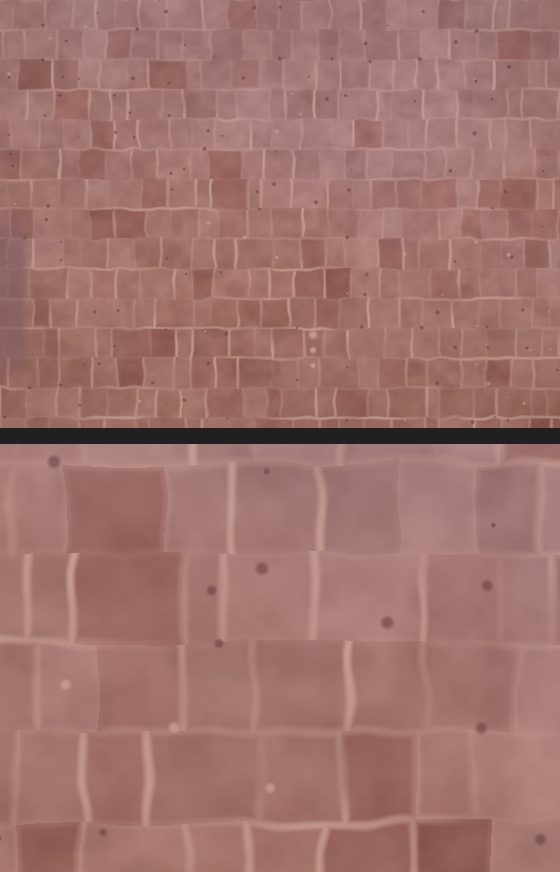
Top, the full canvas; bottom, a detail of the centre.
This texture is drawn by a Shadertoy shader. Its source:

```glsl
// Weathered wall of small rosy bricks in uneven courses with faded pale mortar.
#define COLUMNS 21.3
#define ROWS 14.34
#define WIDTH_JITTER 0.56
#define JOINT_HALF_WIDTH 0.0023
#define JOINT_SOFTNESS 0.0036
#define SPECK_CELLS 24.0
#define ROSE vec3(0.650, 0.485, 0.480)
#define CLAY vec3(0.625, 0.435, 0.385)
#define RED_BRICK vec3(0.555, 0.345, 0.320)
#define MORTAR vec3(0.785, 0.625, 0.580)
#define SOOT vec3(0.400, 0.240, 0.250)

float hash(vec2 p) {
    return fract(sin(dot(p, vec2(127.1, 311.7))) * 43758.5453);
}

float noise(vec2 p) {
    vec2 i = floor(p), f = fract(p);
    f = f * f * (3.0 - 2.0 * f);
    return mix(mix(hash(i), hash(i + vec2(1, 0)), f.x),
               mix(hash(i + vec2(0, 1)), hash(i + vec2(1, 1)), f.x), f.y);
}

// Layered noise, scaled to 0..1
float fbm(vec2 p) {
    float sum = 0.0, amp = 0.5;
    for (int i = 0; i < 4; i++) {
        sum += amp * noise(p);
        p = p * 2.03 + 17.3;
        amp *= 0.5;
    }
    return sum / 0.9375;
}

// Position of an upright joint, in columns
float jointX(float i, float row) {
    return i + WIDTH_JITTER * (hash(vec2(i, row) + 3.7) - 0.5);
}

// Soft line coverage at distance d, in canvas heights
float lineMask(float d) {
    float soft = max(JOINT_SOFTNESS, 1.0 / iResolution.y);
    return 1.0 - smoothstep(JOINT_HALF_WIDTH - 0.5 * soft, JOINT_HALF_WIDTH + soft, d);
}

// Scattered round marks; chance is the share of cells that hold one
float specks(vec2 p, float chance, float seed) {
    vec2 cell = floor(p * SPECK_CELLS);
    vec2 center = 0.25 + 0.5 * vec2(hash(cell + seed), hash(cell + seed + 5.1));
    float radius = mix(0.06, 0.17, hash(cell + seed + 9.4));
    float d = length(fract(p * SPECK_CELLS) - center);
    return step(hash(cell + seed + 2.3), chance) * (1.0 - smoothstep(0.3 * radius, radius, d));
}

void mainImage(out vec4 fragColor, in vec2 fragCoord) {
    vec2 uv = fragCoord / iResolution.xy;
    float aspect = iResolution.x / iResolution.y;
    vec2 p = vec2(uv.x * aspect, uv.y);

    // Courses counted from the top, with slightly wavering edges
    vec2 waver = vec2(noise(p * 32.0), noise(p * 32.0 + 40.0)) - 0.5;
    vec2 grid = vec2(uv.x, 1.0 - uv.y) * vec2(COLUMNS, ROWS) + 0.12 * waver;
    float row = floor(grid.y);
    float x = grid.x + hash(vec2(row, 8.2));
    float col = floor(x);
    if (x < jointX(col, row)) col -= 1.0;
    else if (x > jointX(col + 1.0, row)) col += 1.0;
    vec2 brick = vec2(col, row);

    // Distances to the nearest upright and level joints
    float left = x - jointX(col, row);
    float right = jointX(col + 1.0, row) - x;
    float nearest = left < right ? col : col + 1.0;
    float level = floor(grid.y + 0.5);
    float dUpright = min(left, right) * aspect / COLUMNS;
    float dLevel = abs(grid.y - level) / ROWS;

    // Brick colour: warmer low down, with tone varying per brick
    float warmth = 0.75 - 0.75 * uv.y - 0.15 * uv.x + 1.1 * (fbm(p * 3.0 + 6.0) - 0.4);
    vec3 color = mix(ROSE, CLAY, clamp(warmth, 0.0, 1.0));
    float redness = smoothstep(0.72, 1.0, hash(brick + 31.0));
    color = mix(color, RED_BRICK, 0.6 * redness);
    color += 0.055 * (hash(brick + 12.0) - 0.5);

    // Mottled surface and dusky patches
    color += 0.09 * (fbm(p * 34.0) - 0.5) + 0.07 * (fbm(p * 5.0 + 21.0) - 0.5);
    float patches = smoothstep(0.56, 0.8, noise(p * 22.0 + 70.0));
    color = mix(color, SOOT, 0.16 * patches * hash(brick + 44.0));

    // Mortar, worn away unevenly
    float wear = smoothstep(0.15, 0.75, noise(p * 17.0 + 90.0));
    float upright = mix(0.12, 0.9, hash(vec2(nearest, row) + 61.0)) * mix(0.45, 1.0, wear);
    float run = smoothstep(0.4, 0.8, noise(vec2(p.x * 7.0, level * 3.7) + 52.0));
    float across = mix(0.14, 0.9, run) * mix(0.95, 0.55, uv.y) * mix(0.6, 1.0, wear);
    float mortar = max(lineMask(dUpright) * upright, lineMask(dLevel) * across);
    color = mix(color, MORTAR, mortar);

    // Dark pits, pale chips and a small column of pale spots
    color = mix(color, SOOT, 0.6 * specks(p, 0.13, 14.0));
    color = mix(color, MORTAR, 0.7 * specks(p + 0.37, 0.05, 83.0));
    for (int i = 0; i < 3; i++) {
        float k = float(i);
        vec2 spot = vec2(0.559 * aspect, 0.218 - 0.036 * k);
        float radius = 0.014 - 0.003 * k;
        color = mix(color, MORTAR, 0.85 * (1.0 - smoothstep(0.3 * radius, radius, length(p - spot))));
    }

    // Dusky strip at the left edge and gentle darkening towards the corners
    float strip = (1.0 - smoothstep(0.035, 0.055, uv.x))
                * smoothstep(0.08, 0.2, uv.y) * (1.0 - smoothstep(0.42, 0.55, uv.y));
    color = mix(color, vec3(0.53, 0.37, 0.39), 0.65 * strip);
    vec2 fromCenter = uv - 0.5;
    color *= 1.02 - 0.18 * dot(fromCenter, fromCenter);

    fragColor = vec4(clamp(color, 0.0, 1.0), 1.0);
}
```
